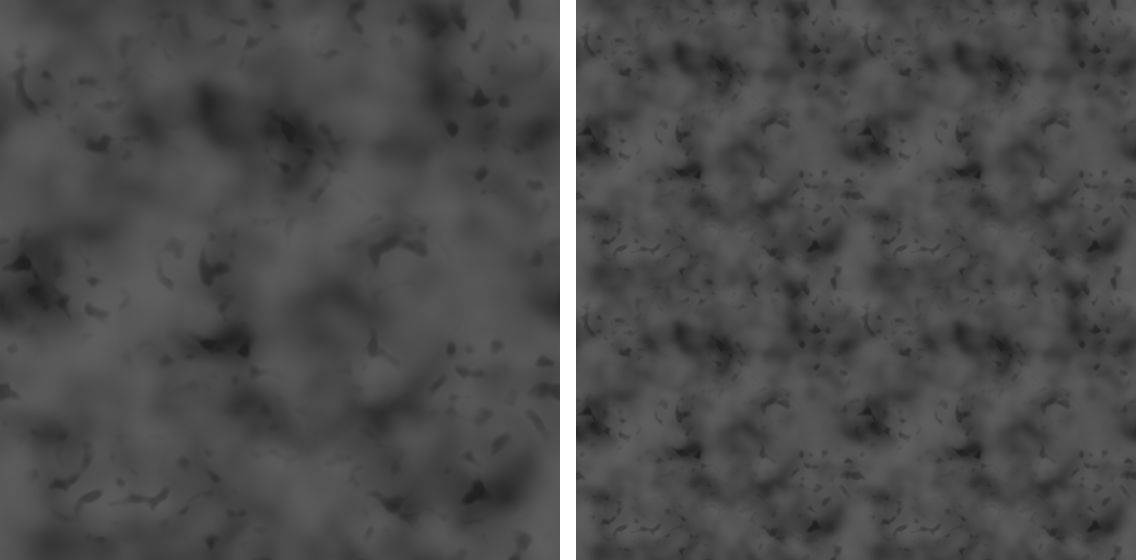
Left, the tile; right, the same tile 2 across and 2 down.
Write a three.js fragment shader that draws this texture.

```glsl
// Dark grey smoke: soft cloudy blotches with small crumbled dents in patches.
// Wrapping gradient noise is summed at whole-number frequencies, lightly
// warped, and then darkened by a masked layer of finer noise.

#define BASE_GREY 0.298
#define CONTRAST 0.142
#define DARK_BIAS 0.5
#define CLOUD_CELLS 5.0
#define WARP_CELLS 13.0
#define WARP_AMOUNT 0.016
#define DENT_CELLS 27.0
#define DENT_DEPTH 0.085
#define PATCH_CELLS 6.0

varying vec2 vUv;

// Two random values in 0..1 per cell, without sine
vec2 hash2(vec2 cell, float seed) {
  vec3 p = fract(vec3(cell.xyx + seed * 17.0) * vec3(0.1031, 0.1030, 0.0973));
  p += dot(p, p.yzx + 33.33);
  return fract((p.xx + p.yz) * p.zy);
}

// Slope of one lattice corner, wrapped to the period, applied to an offset
float corner(vec2 cell, vec2 offset, float period, float seed) {
  vec2 slope = hash2(mod(cell, period), seed) * 2.0 - 1.0;
  return dot(slope, offset) * 1.22;
}

// Gradient noise around zero that repeats over the unit square
float wrapNoise(vec2 uv, float period, float seed) {
  vec2 p = uv * period + fract(seed * vec2(0.37, 0.61));
  vec2 cell = floor(p);
  vec2 f = p - cell;
  vec2 blend = f * f * f * (f * (f * 6.0 - 15.0) + 10.0);
  vec2 e = vec2(1.0, 0.0);
  float low = mix(corner(cell, f, period, seed),
                  corner(cell + e.xy, f - e.xy, period, seed), blend.x);
  float high = mix(corner(cell + e.yx, f - e.yx, period, seed),
                   corner(cell + e.xx, f - e.xx, period, seed), blend.x);
  return mix(low, high, blend.y);
}

// Broad blotches, with the dark side stretched further than the light side
float clouds(vec2 uv) {
  float sum = 0.9 * wrapNoise(uv, CLOUD_CELLS, 1.0)
            + 0.8 * wrapNoise(uv, CLOUD_CELLS * 2.0 - 1.0, 2.0)
            + 0.4 * wrapNoise(uv, CLOUD_CELLS * 4.0 - 3.0, 3.0);
  return sum - DARK_BIAS * sum * sum;
}

// Small dark marks that appear only inside soft patches
float dents(vec2 uv) {
  float fine = wrapNoise(uv, DENT_CELLS, 4.0)
             + 0.35 * wrapNoise(uv, DENT_CELLS * 2.0 - 7.0, 5.0);
  float area = smoothstep(-0.15, 0.25, wrapNoise(uv, PATCH_CELLS, 6.0));
  return smoothstep(0.06, 0.55, fine) * area;
}

void main() {
  // Gentle warp for crumbled edges
  vec2 warp = vec2(wrapNoise(vUv, WARP_CELLS, 7.0),
                   wrapNoise(vUv, WARP_CELLS, 8.0));
  vec2 uv = vUv + WARP_AMOUNT * warp;

  float grey = BASE_GREY + CONTRAST * clouds(uv) - DENT_DEPTH * dents(uv);
  gl_FragColor = vec4(vec3(clamp(grey, 0.13, 0.42)), 1.0);
}
```
